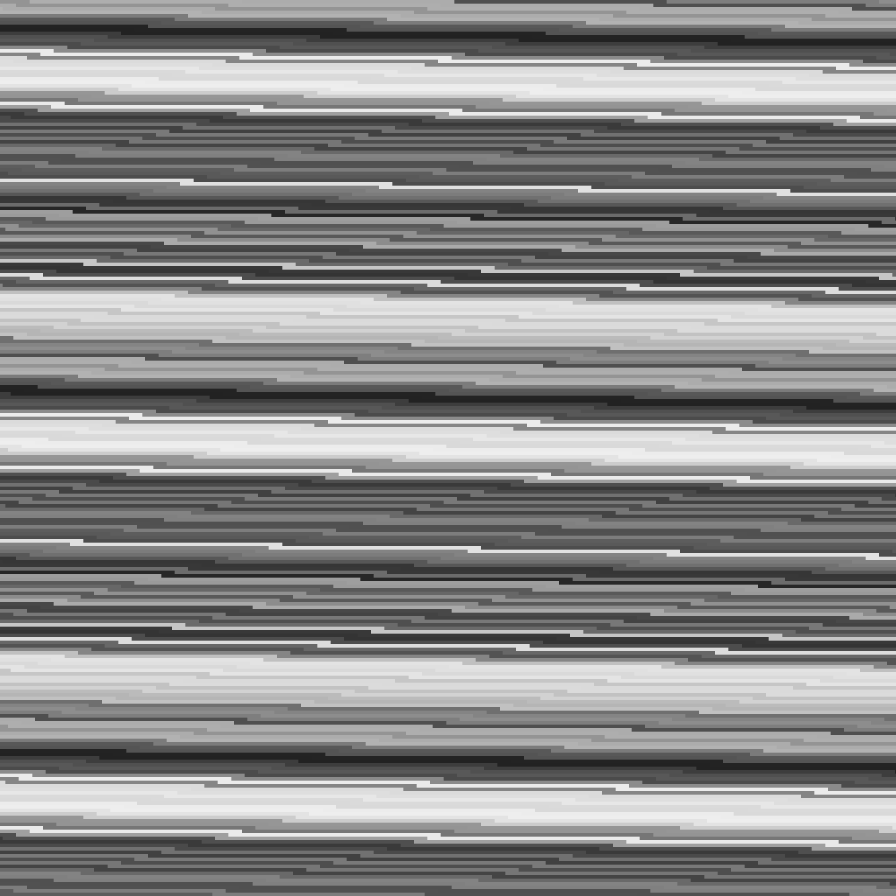
A Shadertoy shader for this texture:

```glsl
#define ROWS 256.0         // horizontal rows over the canvas height
#define STEP_WIDTH 0.237   // horizontal length of one strand step
#define BREAK_SHIFT 0.015  // sideways shift of the breaks per row
#define STRANDS 97.0       // strands before the bands repeat
#define BAND_START 39.0    // strand on which the black band lies
#define JITTER 0.45        // grey variation between strands
#define GLINT_SHARE 0.12   // share of strands that shine
#define GLINT_TONE 0.92
#define SAMPLES 3          // antialiasing samples per axis

const int KNOTS = 24;
const float bandTones[KNOTS] = float[KNOTS](
    0.15, 0.36, 0.50, 0.85, 0.92, 0.60, 0.42, 0.36,
    0.33, 0.45, 0.42, 0.32, 0.15, 0.28, 0.55, 0.36,
    0.30, 0.38, 0.90, 0.84, 0.80, 0.60, 0.50, 0.75);

float hash(float n) {
    n = fract(n * 0.1031);
    n *= n + 33.33;
    n *= n + n;
    return fract(n);
}

// Broad light and dark bands, interpolated between the knots
float bandTone(float phase) {
    float position = phase * float(KNOTS);
    int knot = int(position) % KNOTS;
    return mix(bandTones[knot], bandTones[(knot + 1) % KNOTS], fract(position));
}

// Rows are level; each strand drops one row at its break,
// and the breaks line up along shallow rising diagonals
float strandIndex(vec2 uv) {
    float row = floor(uv.y * ROWS);
    float rise = 1.0 - BREAK_SHIFT / STEP_WIDTH;
    float strand = floor(row * rise + uv.x / STEP_WIDTH);
    return mod(BAND_START - strand, STRANDS);
}

float strandTone(float strand) {
    float tone = bandTone(strand / STRANDS);
    // Middle greys vary most, black and white bands stay calm
    float room = 4.0 * tone * (1.0 - tone);
    room *= room;
    float glint = step(1.0 - GLINT_SHARE, hash(strand + 211.7));
    tone += JITTER * room * (hash(strand + 17.3) - 0.5);
    tone = mix(tone, GLINT_TONE, glint * room);
    return clamp(tone, 0.08, 0.97);
}

void mainImage(out vec4 fragColor, in vec2 fragCoord) {
    float grey = 0.0;
    for (int j = 0; j < SAMPLES; j++) {
        for (int i = 0; i < SAMPLES; i++) {
            vec2 offset = (vec2(i, j) + 0.5) / float(SAMPLES) - 0.5;
            vec2 uv = (fragCoord + offset) / iResolution.xy;
            grey += strandTone(strandIndex(uv));
        }
    }
    grey /= float(SAMPLES * SAMPLES);
    fragColor = vec4(vec3(grey), 1.0);
}
```
